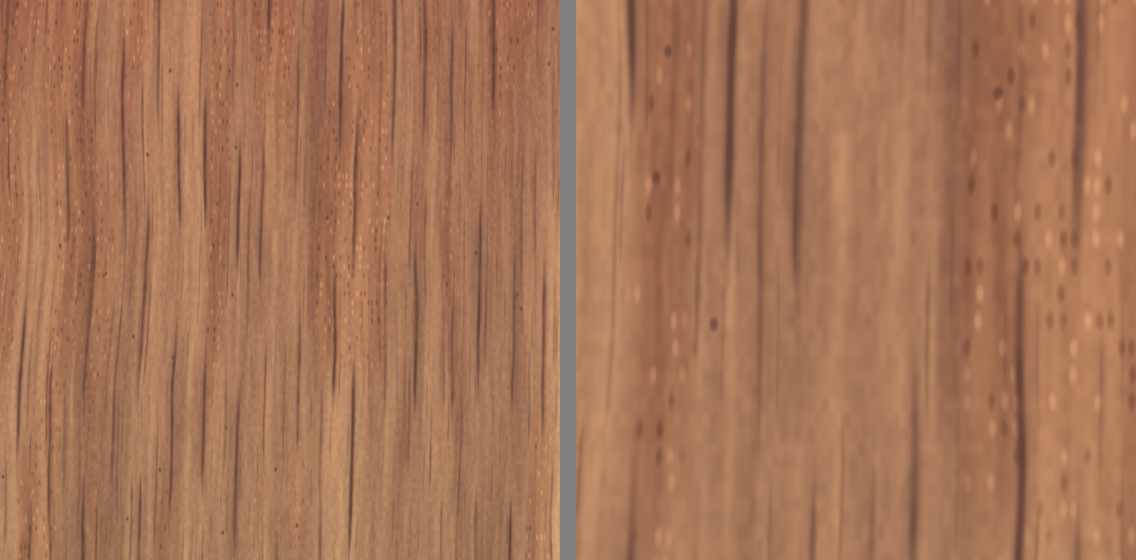
Left: the whole. Right: its middle third, enlarged.
Write a Shadertoy shader that draws this texture.

```glsl
// Open-pored brown wood with upright, slightly leaning grain.
// Stretched value noise gives the tonal streaks; tapered strokes in jittered
// columns give the pores, and small specks roughen the redder bands.

#define LEAN 0.028
#define WANDER 0.016
#define STREAK_CONTRAST 1.0
#define PORE_DEPTH 0.85
#define PORE_HALF_WIDTH 0.0030
#define SPECK_STRENGTH 0.10
#define WOOD_MEAN vec3(0.672, 0.482, 0.361)
#define TONE_AXIS vec3(1.0, 0.86, 0.57)
#define PORE_COLOR vec3(0.39, 0.255, 0.215)

float hash(vec2 p) {
    vec3 q = fract(vec3(p.xyx) * 0.1031);
    q += dot(q, q.yzx + 33.33);
    return fract((q.x + q.y) * q.z);
}

float noise(vec2 p) {
    vec2 cell = floor(p);
    vec2 f = fract(p);
    f = f * f * (3.0 - 2.0 * f);
    float low = mix(hash(cell), hash(cell + vec2(1, 0)), f.x);
    float high = mix(hash(cell + vec2(0, 1)), hash(cell + vec2(1, 1)), f.x);
    return mix(low, high, f.y);
}

// Noise centred on zero
float streak(vec2 p, vec2 frequency, float seed) {
    return noise(p * frequency + seed) - 0.5;
}

// One tapered stroke per cell; share is the fraction of cells filled
float strokes(vec2 p, vec2 cells, float halfWidth, float share, float seed) {
    vec2 grid = p * cells;
    grid.y += 7.0 * hash(vec2(floor(grid.x), seed));
    vec2 id = floor(grid);
    vec2 f = grid - id;
    float center = 0.2 + 0.6 * hash(id + seed * 17.0);
    float reach = 0.6 + 0.4 * hash(id + seed * 31.0);
    float taper = 1.0 - smoothstep(0.45 * reach, reach, abs(2.0 * f.y - 1.0));
    float width = halfWidth * (0.55 + 0.45 * taper);
    float d = (f.x - center) / (cells.x * width);
    float present = step(hash(id + seed * 43.0), share);
    float strength = 0.5 + 0.5 * hash(id + seed * 59.0);
    return exp(-d * d) * taper * present * strength;
}

// Small soft speck, signed: light or dark
float specks(vec2 p, vec2 cells, float share) {
    vec2 grid = p * cells;
    vec2 id = floor(grid);
    vec2 f = grid - id - 0.5;
    f.x += 0.3 * (hash(id + 5.0) - 0.5);
    float body = 1.0 - smoothstep(0.1, 0.5, length(f));
    float side = hash(id + 91.0) < 0.5 ? -1.0 : 1.0;
    return body * side * step(hash(id + 23.0), share);
}

void mainImage(out vec4 fragColor, in vec2 fragCoord) {
    vec2 uv = fragCoord / iResolution.xy;

    // Grain space: lean and gentle wandering of the fibres
    vec2 p = uv;
    p.x -= LEAN * (1.2 - uv.x) * uv.y;
    p.x += WANDER * streak(uv, vec2(4.0, 3.5), 3.0);
    p.x += 0.2 * WANDER * streak(uv, vec2(20.0, 13.0), 8.0);

    // Tonal streaks, from broad bands to fine fibres
    float tone = 0.09 * streak(p, vec2(11.0, 0.9), 11.0);
    tone += 0.12 * streak(p, vec2(38.0, 1.6), 27.0);
    tone += 0.10 * streak(p, vec2(105.0, 4.0), 43.0);
    tone += 0.06 * streak(p, vec2(210.0, 16.0), 61.0);
    tone += 0.05 * streak(p, vec2(230.0, 120.0), 79.0);

    // Darker toward the upper corners
    float edge = abs(2.0 * uv.x - 1.0);
    tone -= 0.055 * edge * edge * smoothstep(0.4, 1.0, uv.y);
    vec3 color = WOOD_MEAN + STREAK_CONTRAST * tone * TONE_AXIS;

    // Hue: pinker above, yellower below, with redder bands
    float redBand = smoothstep(0.52, 0.8, noise(p * vec2(24.0, 1.8) + 97.0));
    color.gb += vec2(0.036, 0.020) * (0.5 - uv.y);
    color -= redBand * vec3(0.022, 0.040, 0.036);

    // Specks gather in the red bands
    float rough = 0.2 + 0.8 * redBand;
    float speck = specks(p, vec2(150.0, 62.0), 0.24) * rough;
    color += SPECK_STRENGTH * speck * vec3(1.0, 0.85, 0.65);
    float pit = max(-specks(p + 0.37, vec2(120.0, 80.0), 0.006), 0.0);

    // Pores: long dark lines, faint lines and short fibres
    float longPores = strokes(p, vec2(18.0, 2.1), PORE_HALF_WIDTH, 0.78, 1.0);
    float midPores = strokes(p, vec2(31.0, 2.9), 0.75 * PORE_HALF_WIDTH, 0.55, 2.0);
    float shortPores = strokes(p, vec2(62.0, 8.0), 0.5 * PORE_HALF_WIDTH, 0.4, 3.0);
    float halo = strokes(p, vec2(18.0, 2.1), 2.6 * PORE_HALF_WIDTH, 0.78, 1.0);
    float broken = 0.75 + 0.5 * noise(p * vec2(60.0, 45.0));
    float pore = (longPores + 0.6 * midPores + 0.35 * shortPores) * broken;
    pore = max(pore, 0.8 * pit) + 0.16 * halo;
    color = mix(color, PORE_COLOR, clamp(PORE_DEPTH * pore, 0.0, 0.92));

    fragColor = vec4(color, 1.0);
}
```
